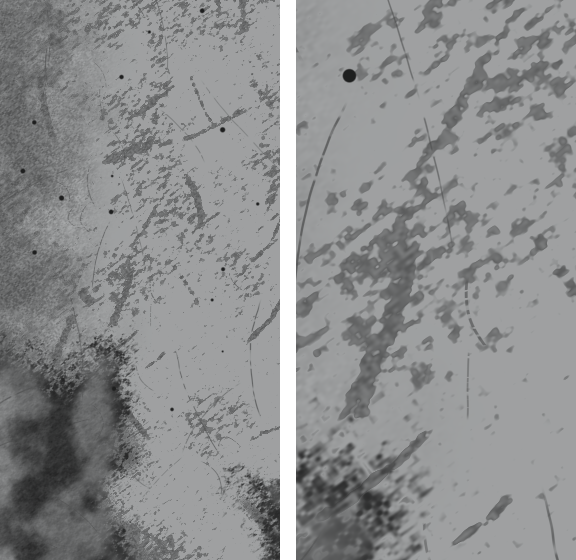
Left, the full canvas; right, a detail of the centre.
Write a WebGL 2 fragment shader that draws this texture.

```glsl
#version 300 es
precision highp float;

#define PAINT_TONE 0.628
#define FILM_TONE 0.44
#define SCUFF_TONE 0.39
#define GRIME_DARK 0.18
#define GRIME_LIGHT 0.41
#define SCUFFS 34
#define SCRATCHES 46
#define SCRATCH_WIDTH 0.0013
#define SPOT_CELLS 6.0
#define SPOT_CHANCE 0.2

uniform vec2 u_resolution;
out vec4 fragColor;

vec4 hash4(vec2 p) {
  vec4 v = fract(p.xyxy * vec4(0.1031, 0.1030, 0.0973, 0.1099));
  v += dot(v, v.wzxy + 33.33);
  return fract((v.xxyz + v.yzzw) * v.zywx);
}

float noise(vec2 p) {
  vec2 i = floor(p), f = fract(p);
  f = f * f * (3.0 - 2.0 * f);
  float low = mix(hash4(i).x, hash4(i + vec2(1, 0)).x, f.x);
  float high = mix(hash4(i + vec2(0, 1)).x, hash4(i + 1.0).x, f.x);
  return mix(low, high, f.y);
}

float fbm(vec2 p) {
  float sum = 0.0, amp = 0.53;
  for (int i = 0; i < 4; i++) {
    sum += amp * noise(p);
    p = mat2(1.6, 1.2, -1.2, 1.6) * p + 7.3;
    amp *= 0.5;
  }
  return sum;
}

float below(float edge, float soft, float x) {
  return 1.0 - smoothstep(edge - soft, edge + soft, x);
}

// Coordinates of a bent stroke: x runs along it (-1 to 1), y across it
vec2 strokeSpace(vec2 p, vec2 center, float angle, float len, float bend) {
  vec2 d = p - center, dir = vec2(cos(angle), sin(angle));
  float along = dot(d, dir) / len;
  return vec2(along, dot(d, vec2(-dir.y, dir.x)) - bend * along * along);
}

// Broad smudges, returned as local coverage
float scuffs(vec2 p) {
  float cover = 0.0;
  for (int i = 0; i < SCUFFS; i++) {
    vec4 a = hash4(vec2(i, 17)), b = hash4(vec2(i, 53));
    float angle = b.x < 0.55 ? mix(0.35, 1.25, a.z) : mix(1.5, 2.4, a.z);
    vec2 s = strokeSpace(p, a.xy * vec2(1, 2), angle, mix(0.05, 0.19, a.w), 0.07 * (b.y - 0.5));
    float width = 0.009 + 0.026 * b.z * b.z;
    float shape = below(0.75, 0.3, abs(s.x)) * below(width * 0.7, width * 0.5, abs(s.y));
    cover = max(cover, shape * mix(0.5, 0.85, b.w));
  }
  return cover;
}

// Thin lines: x holds dark scratches, y pale ones
vec2 scratches(vec2 p, float pixel) {
  vec2 ink = vec2(0);
  for (int i = 0; i < SCRATCHES; i++) {
    vec4 a = hash4(vec2(i, 91)), b = hash4(vec2(i, 137));
    float angle = b.x < 0.7 ? mix(1.3, 2.3, a.z) : mix(0.0, 1.3, a.z);
    vec2 s = strokeSpace(p, a.xy * vec2(1, 2), angle, mix(0.04, 0.28, a.w * a.w), 0.12 * (b.y - 0.5));
    float line = below(0.9, 0.1, abs(s.x)) * below(SCRATCH_WIDTH * (0.6 + b.z), 0.8 * pixel, abs(s.y));
    line *= mix(0.45, 1.0, b.w) * smoothstep(0.1, 0.4, noise(vec2(s.x * 14.0, i)));
    ink = max(ink, line * (i % 6 == 0 ? vec2(0, 1) : vec2(1, 0)));
  }
  return ink;
}

// Scattered round chips
float spots(vec2 p, float pixel) {
  vec2 cell = floor(p * SPOT_CELLS);
  vec4 h = hash4(cell + 211.0);
  vec2 d = fract(p * SPOT_CELLS) - mix(vec2(0.2), vec2(0.8), h.xy);
  float radius = mix(0.003, 0.009, h.z);
  return step(h.w, SPOT_CHANCE) * below(radius, pixel, length(d) / SPOT_CELLS);
}

void main() {
  vec2 p = gl_FragCoord.xy / u_resolution.x;
  float pixel = 1.0 / u_resolution.x;
  vec2 warp = vec2(fbm(p * 5.0), fbm(p * 5.0 + 19.0)) - 0.5;
  vec2 q = p + 0.3 * warp;

  // Fine slanted grain
  vec2 r = mat2(0.8, -0.6, 0.6, 0.8) * p;
  float fine = noise(r * vec2(150, 220) + 5.0);
  float grain = 0.6 * noise(r * vec2(55, 105)) + 0.4 * fine;

  // Dull film thinning out from the left
  float film = below(0.24, 0.26, q.x);
  float tone = mix(PAINT_TONE, FILM_TONE, film);
  tone += min(film * 2.0, 1.0) * (0.16 * (fine - 0.5) + 0.2 * (fbm(p * 14.0) - 0.5));

  // Flaked wear: patches, low centre, top streaks and smudges
  float cover = 0.14 + 0.3 * smoothstep(0.45, 0.7, fbm(p * 4.0 + 31.0));
  cover += 0.14 * film + 0.25 * below(0.6, 0.15, q.x) * below(0.6, 0.25, q.y);
  float streak = noise(p * vec2(45, 5)) * smoothstep(1.65, 2.0, p.y) * smoothstep(0.5, 0.75, p.x);
  cover = max(cover, 0.8 * streak);
  cover = max(cover, scuffs(p + 0.035 * warp));
  float flake = smoothstep(-0.08, 0.1, cover + grain - 1.0);
  tone = mix(tone, SCUFF_TONE + 0.16 * (fine - 0.5), 0.9 * flake);

  // Heavy grime in the lower corners
  float edge = max(q.x - 0.46 + 0.08 * q.y, q.y - 0.74);
  edge = min(edge, max(0.95 - q.x, q.y - 0.28));
  float grime = below(0.0, 0.07, edge + 0.22 * (grain - 0.5));
  float soil = mix(GRIME_DARK, GRIME_LIGHT, smoothstep(0.3, 0.72, fbm(p * 9.0 + 3.0)));
  soil += 0.12 * (grain - 0.5) + 0.1 * below(0.06, 0.06, p.x);
  tone = mix(tone, soil, 0.95 * grime);

  // Scratches and chips
  vec2 ink = scratches(p + 0.02 * warp, pixel);
  tone = mix(tone, min(tone, 0.3), 0.8 * ink.x);
  tone = mix(tone, max(tone, 0.55), 0.6 * ink.y);
  tone = mix(tone, 0.12, spots(p, pixel));

  fragColor = vec4(clamp(tone * vec3(0.99, 1.0, 1.005), 0.0, 1.0), 1.0);
}
```
